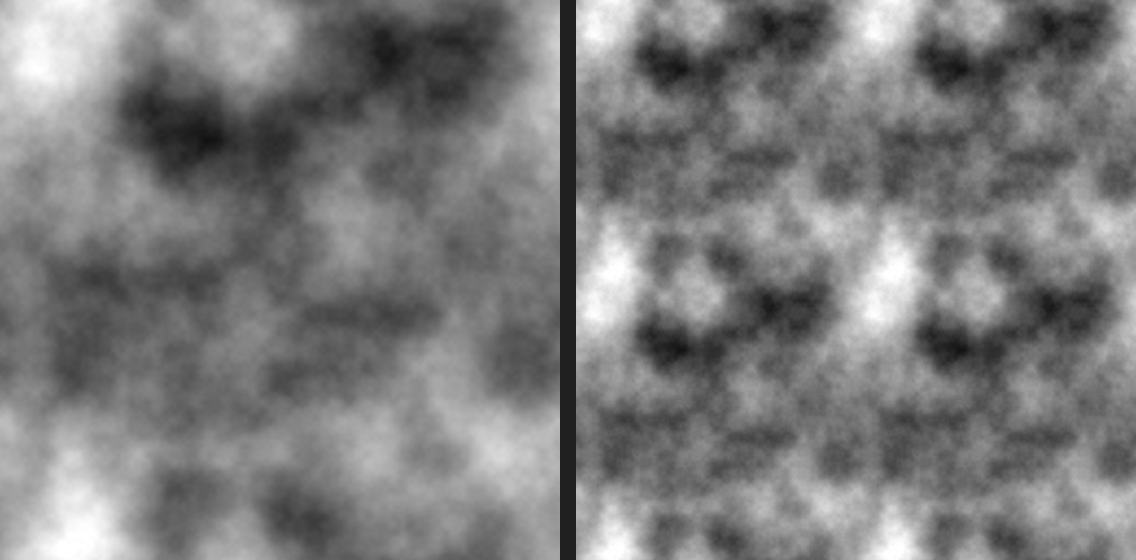
Left, the tile; right, the same tile 2 across and 2 down.
Give the GLSL for this texture, as a three.js fragment shader.

```glsl
#define TAU 6.2831853
#define MEAN_GREY 0.49
#define BROAD_CONTRAST 0.285
#define SPECTRUM_KNEE 2.0
#define GRAIN_CONTRAST 0.17
#define GRAIN_CELLS 16.0
#define GRAIN_OCTAVES 4
#define DARK_CENTRE vec2(0.54, 0.57)
#define SEED 7.0

varying vec2 vUv;

float hash(vec2 p) {
  vec3 q = fract((p.xyx + SEED) * vec3(0.1031, 0.1030, 0.0973));
  q += dot(q, q.yzx + 33.33);
  return fract((q.x + q.y) * q.z);
}

// Value noise whose lattice wraps after the given number of cells
float wrappedNoise(vec2 p, float cells, float salt) {
  vec2 cell = floor(p);
  vec2 f = p - cell;
  vec2 blend = f * f * f * (f * (f * 6.0 - 15.0) + 10.0);
  vec2 low = mod(cell, cells) + salt;
  vec2 high = mod(cell + 1.0, cells) + salt;
  float bottom = mix(hash(low), hash(vec2(high.x, low.y)), blend.x);
  float top = mix(hash(vec2(low.x, high.y)), hash(high), blend.x);
  return mix(bottom, top, blend.y) - 0.5;
}

// Broad cloud masses: whole-number waves, weaker as they get finer
float broadClouds(vec2 uv) {
  float sum = 0.0;
  for (int j = 0; j <= 5; j++) {
    for (int i = -5; i <= 5; i++) {
      vec2 wave = vec2(float(i), float(j));
      float k2 = dot(wave, wave);
      bool mirrored = j == 0 && i <= 0;
      if (mirrored || k2 > 26.0) continue;
      // The two longest waves gather the darkness near the centre
      float phase = k2 < 1.5 ? 0.5 * TAU : TAU * hash(wave + 41.0);
      sum += cos(TAU * dot(wave, uv - DARK_CENTRE) + phase) / (k2 + SPECTRUM_KNEE);
    }
  }
  return sum;
}

// Soft fine grain, halving in strength with each octave
float fineGrain(vec2 uv) {
  float sum = 0.0;
  float weight = 1.0;
  float cells = GRAIN_CELLS;
  for (int octave = 0; octave < GRAIN_OCTAVES; octave++) {
    sum += weight * wrappedNoise(uv * cells, cells, 17.0 * float(octave));
    weight *= 0.5;
    cells *= 2.0;
  }
  return sum;
}

void main() {
  float grey = MEAN_GREY
    + BROAD_CONTRAST * broadClouds(vUv)
    + GRAIN_CONTRAST * fineGrain(vUv);
  gl_FragColor = vec4(vec3(clamp(grey, 0.0, 1.0)), 1.0);
}
```
